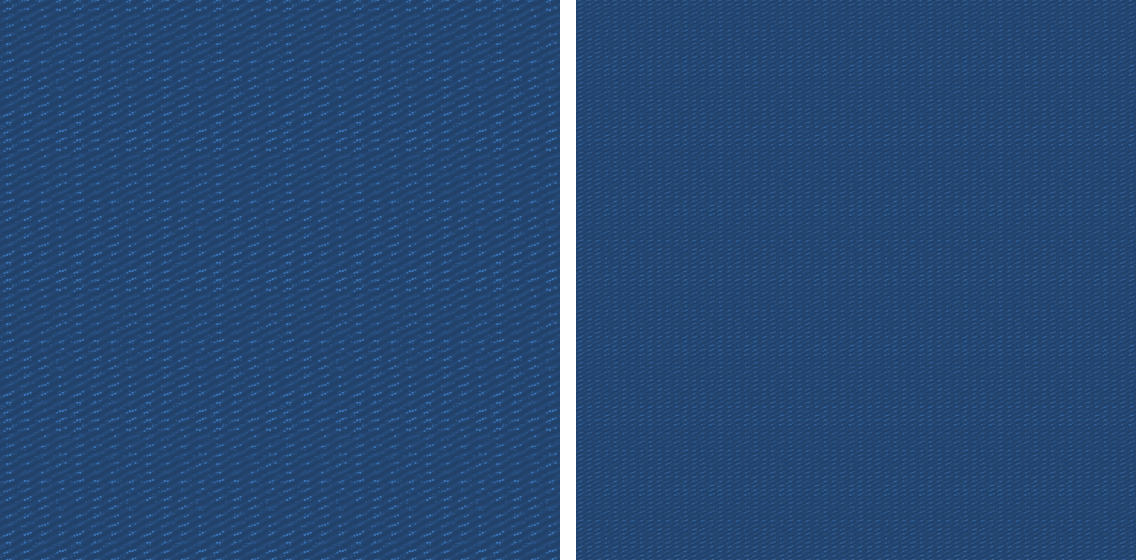
Left, the tile; right, the same tile 2 across and 2 down.
Reproduce this texture procedurally as a WebGL 1 fragment shader.

```glsl
precision highp float;
// Blue denim twill: rows of short slanted dashes with small worn flecks of lighter thread.

uniform vec2 u_resolution;

const float TAU = 6.2831853;

float hash(vec2 p) {
  vec3 q = fract(vec3(p.xyx) * 0.1031);
  q += dot(q, q.yzx + 33.33);
  return fract((q.x + q.y) * q.z);
}

// Soft rounded thread fleck at offset d, in 1/512 of the canvas
float fleck(vec2 d, vec2 radius) {
  return 1.0 - smoothstep(0.45, 1.4, length(d / radius));
}

// Twill curve in one repeat: climbs one row, flatter in the middle
float climb(float x) {
  return x + 0.06 * sin(TAU * x);
}

void main() {
  vec2 uv = gl_FragCoord.xy / u_resolution;

  // Repeats: 32 across, 64 up
  float across = fract(uv.x * 32.0);
  float rib = fract(uv.y * 64.0 - climb(across)) - 0.5;
  float dash = 0.5 - 0.5 * cos(TAU * across);

  // Six warp threads in each repeat
  float thread = floor(across * 6.0);
  float threadX = (fract(across * 6.0) - 0.5) * 2.67;
  float rise = uv.y * 64.0 - climb((thread + 0.5) / 6.0);
  float height = (fract(rise) - 0.5) * 8.0;

  // Wear varies over blocks of 4 by 16 repeats
  vec2 cell = mod(vec2(floor(uv.x * 32.0), floor(rise)), vec2(4.0, 16.0));
  vec2 id = vec2(cell.x * 6.0 + thread, cell.y);

  // Nearly even dark ground
  vec3 color = mix(vec3(0.130, 0.255, 0.412), vec3(0.143, 0.279, 0.453),
                   0.5 + 0.5 * cos(TAU * rib));

  // Thin rib, faint between dashes
  float ribMask = 1.0 - smoothstep(0.04, 0.19, abs(rib));
  color = mix(color, vec3(0.16, 0.32, 0.52), ribMask * (0.1 + 0.6 * dash));

  // Dim fibres scattered between the ribs
  float drift = 6.0 * (hash(id + 37.0) - 0.5);
  float fibre = fleck(vec2(threadX, height - drift), vec2(1.2, 0.8));
  color = mix(color, vec3(0.165, 0.33, 0.53), fibre * smoothstep(0.5, 0.8, hash(id + 11.0)));

  // Bright flecks where worn threads surface, densest mid-dash
  float shift = (hash(id + 71.0) - 0.5) * 1.6;
  float worn = smoothstep(0.5, 0.85, hash(id) * 0.6 + dash * 0.4);
  float spot = fleck(vec2(threadX, height - shift), vec2(1.1, 0.9));
  color = mix(color, vec3(0.23, 0.47, 0.74), spot * worn);

  gl_FragColor = vec4(color, 1.0);
}
```
